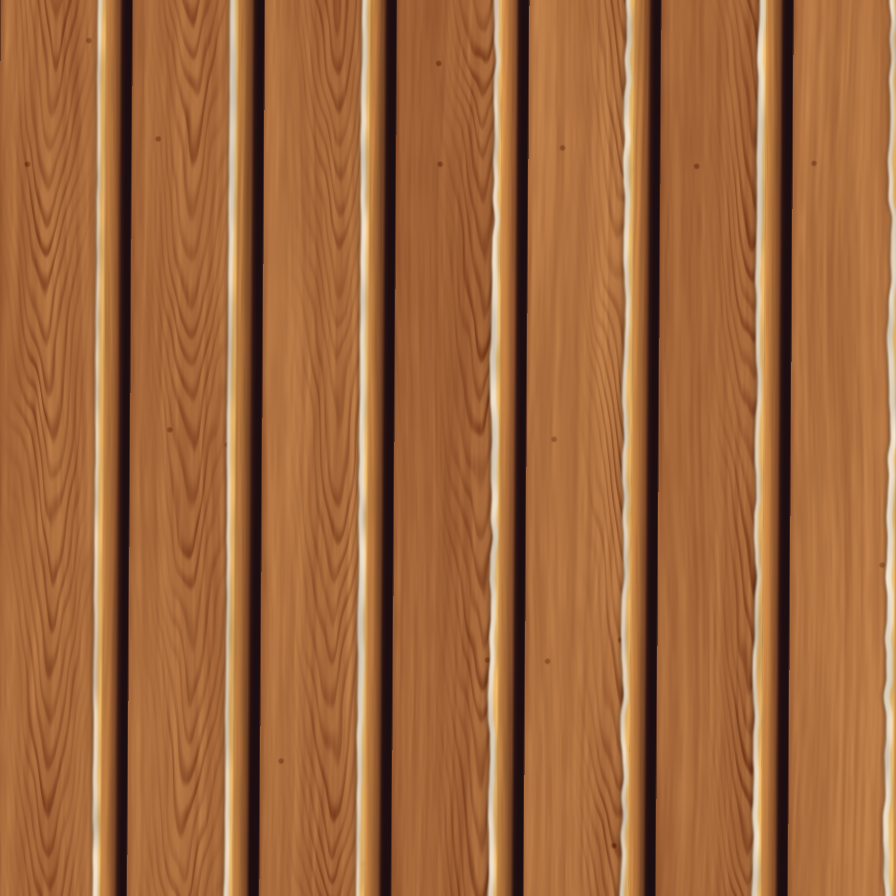
A WebGL 1 fragment shader for this texture:

```glsl
precision highp float;
// Upright wooden slats, slightly leaning, each with a lit bevel, a side face and a dark gap.
// Grain is a warped cone sliced into rings, giving nested arches that point down,
// laid over stretched noise streaks; tone and arch position change from slat to slat.
uniform vec2 u_resolution;

float hash(vec2 p) {
  vec3 q = fract(vec3(p.xyx) * vec3(0.1031, 0.1030, 0.0973));
  q += dot(q, q.yzx + 33.33);
  return fract((q.x + q.y) * q.z);
}

float noise(vec2 p) {
  vec2 i = floor(p), f = fract(p);
  f = f * f * (3.0 - 2.0 * f);
  return mix(mix(hash(i), hash(i + vec2(1, 0)), f.x),
             mix(hash(i + vec2(0, 1)), hash(i + vec2(1, 1)), f.x), f.y);
}

// Nested arches around a centre line, 0 on plain wood and 1 on a dark ring
float arches(vec2 p, float centre, float seed) {
  float wander = 0.08 * (noise(vec2(p.y * 3.0, seed)) - 0.5);
  float dx = p.x - centre - wander;
  float f = 17.0 * sqrt(dx * dx + 0.0015) - 20.0 * p.y + 60.0;
  f += 2.6 * noise(vec2(p.x * 4.0, p.y * 6.0) + seed);
  f += 0.7 * noise(vec2(p.x * 14.0, p.y * 16.0) + seed);
  float t = fract(f);
  float line = smoothstep(0.3, 0.75, t) * (1.0 - smoothstep(0.75, 1.0, t));
  float strength = 0.45 + 0.55 * hash(vec2(floor(f), seed));
  float patchy = 0.6 + 0.6 * noise(vec2(p.x * 7.0, p.y * 9.0) + seed + 40.0);
  return line * strength * patchy * exp(-dx * dx / 0.045);
}

// Straight grain: broad bands, fine streaks and short pores
float streaks(vec2 p, float seed) {
  float bend = 0.12 * noise(vec2(p.x * 2.0, p.y * 2.5) + seed);
  float x = p.x + bend;
  float broad = noise(vec2(x * 11.0, p.y * 1.6) + seed);
  float fine = noise(vec2(x * 32.0, p.y * 4.0) + seed * 2.0);
  float pores = noise(vec2(x * 55.0, p.y * 22.0) + seed * 3.0);
  return 0.35 * broad + 0.4 * fine + 0.25 * pores;
}

void main() {
  vec2 uv = gl_FragCoord.xy / u_resolution;

  // Slat number and position across it, with a small lean
  float across = (uv.x + 0.0065 * (1.0 - uv.y) - 0.001) / 0.1475;
  float slat = floor(across);
  float u = fract(across);
  float seed = 17.0 + slat * 13.7;
  float soft = max(0.012, 1.0 / (0.1475 * u_resolution.x));
  vec2 p = vec2(u, uv.y);

  // Wood: arches drift right along the row and leave the last slat
  float centre = 0.37 + 0.1 * min(slat, 3.6) + 0.42 * step(5.5, slat);
  float odd = mod(slat, 2.0);
  float shade = slat > 2.5 ? mix(-0.12, 0.14, odd) : 0.0;
  float tone = 0.4 + shade + 0.85 * (streaks(p, seed) - 0.5);
  tone += 0.22 * (noise(vec2(u * 2.0, uv.y * 3.0) + seed) - 0.5);
  tone += 0.85 * arches(p, centre, seed);
  tone += 0.35 * (1.0 - smoothstep(0.0, 0.05, u));

  // Small pits
  vec2 cell = vec2(across * 2.0, uv.y * 9.0);
  vec2 id = floor(cell);
  vec2 pit = fract(cell) - 0.3 - 0.4 * vec2(hash(id), hash(id + 7.0));
  float pitMask = 1.0 - smoothstep(0.02, 0.06, length(pit * vec2(1.0, 1.5)));
  tone += 0.7 * pitMask * step(0.88, hash(id + 3.0));
  vec3 wood = mix(vec3(0.75, 0.50, 0.29), vec3(0.55, 0.31, 0.16), tone);

  // Side face: golden by the bevel, falling into shadow
  float sideDepth = smoothstep(0.80, 0.93, u);
  vec3 side = mix(vec3(0.78, 0.52, 0.27), vec3(0.42, 0.23, 0.13), sideDepth);
  side *= 0.82 + 0.34 * streaks(p * vec2(1.3, 0.8), seed + 5.0);
  vec3 color = mix(wood, side, smoothstep(0.79, 0.79 + soft, u));

  // Bevel: cream edge and yellow body, rougher on the later slats
  float ragged = mix(0.006, 0.026, smoothstep(1.5, 4.0, slat));
  float rough = ragged * (noise(vec2(uv.y * 16.0, seed)) + noise(vec2(uv.y * 45.0, seed)) - 1.0);
  float edge = u - rough;
  float bevel = smoothstep(0.732 - soft, 0.732 + soft, edge)
              * (1.0 - smoothstep(0.797 - soft, 0.797 + soft, u));
  float glow = noise(vec2(uv.y * 3.5, seed + 9.0));
  float split = 0.755 + 0.03 * glow;
  vec3 bevelColor = mix(vec3(0.90, 0.85, 0.77), vec3(0.91, 0.72, 0.41),
                        smoothstep(split - 0.015, split + 0.015, edge));
  bevelColor *= 0.9 + 0.18 * noise(vec2(u * 20.0, uv.y * 25.0) + seed);
  color = mix(color, bevelColor, bevel * (0.85 + 0.15 * glow));
  float crease = smoothstep(0.69, 0.73, edge) * (1.0 - smoothstep(0.73, 0.75, edge));
  color *= 1.0 - 0.16 * crease;

  // Gap: near black with a faint reddish side
  float gap = smoothstep(0.895, 0.93, u) * (1.0 - smoothstep(1.0 - soft, 1.0, u));
  float warm = 0.6 * noise(vec2(uv.y * 2.0, seed)) * (1.0 - smoothstep(0.91, 0.96, u));
  vec3 gapColor = mix(vec3(0.11, 0.05, 0.065), vec3(0.30, 0.15, 0.10), warm);
  color = mix(color, gapColor, gap);

  gl_FragColor = vec4(color, 1.0);
}
```
